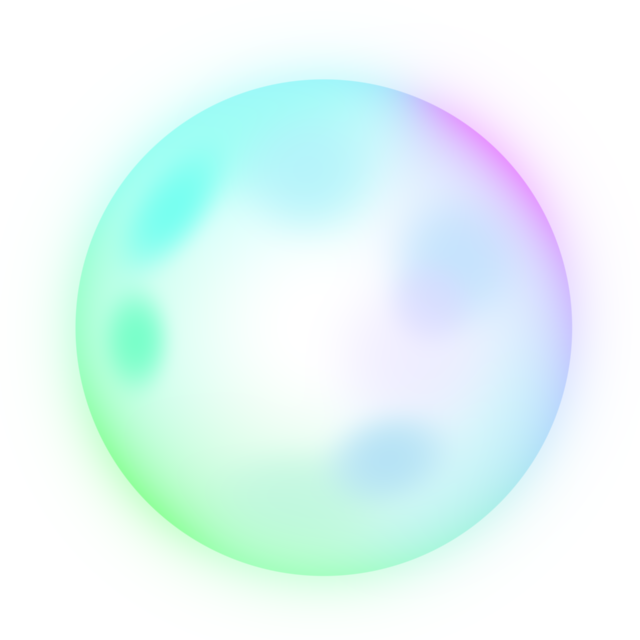
Give the GLSL for this background, as a WebGL 1 fragment shader.

```glsl
precision highp float;

uniform vec2 u_resolution;

const vec2 CENTER = vec2(0.506, 0.488);
const float RADIUS = 0.388;
const float RIM_FOCUS = 12.0;
const float BODY_FOCUS = 6.0;
const float RIM_DEPTH = 0.12;
const float GLOW_DEPTH = 0.11;
const float GLOW_STRENGTH = 0.42;
const vec3 WHITE = vec3(1.0);

const vec3 MAGENTA = vec3(0.92, 0.54, 1.0);
const vec3 LAVENDER = vec3(0.82, 0.74, 1.0);
const vec3 SKY = vec3(0.70, 0.87, 1.0);
const vec3 SEAFOAM = vec3(0.66, 0.97, 0.87);
const vec3 SPRING = vec3(0.64, 1.0, 0.74);
const vec3 GREEN = vec3(0.54, 1.0, 0.57);
const vec3 MINT = vec3(0.62, 1.0, 0.80);
const vec3 AQUA = vec3(0.60, 1.0, 0.95);
const vec3 CYAN = vec3(0.62, 0.97, 0.98);

const vec3 PALE_BLUE = vec3(0.86, 0.93, 1.0);
const vec3 PALE_AQUA = vec3(0.80, 0.96, 0.98);
const vec3 PALE_GREEN = vec3(0.78, 0.99, 0.86);
const vec3 PALE_MINT = vec3(0.78, 1.0, 0.93);
const vec3 PALE_CYAN = vec3(0.75, 1.0, 0.98);

// Colour weighted by its angular closeness; alpha carries the weight
vec4 lobe(float angle, float degrees, float focus, vec3 color) {
  float weight = exp(focus * (cos(angle - radians(degrees)) - 1.0));
  return vec4(color, 1.0) * weight;
}

vec3 rimColor(float angle) {
  vec4 sum = lobe(angle, 40.0, RIM_FOCUS, MAGENTA);
  sum += lobe(angle, 5.0, RIM_FOCUS, LAVENDER);
  sum += lobe(angle, -25.0, RIM_FOCUS, SKY);
  sum += lobe(angle, -55.0, RIM_FOCUS, SEAFOAM);
  sum += lobe(angle, -95.0, RIM_FOCUS, SPRING);
  sum += lobe(angle, -145.0, RIM_FOCUS, GREEN);
  sum += lobe(angle, 180.0, RIM_FOCUS, MINT);
  sum += lobe(angle, 135.0, RIM_FOCUS, AQUA);
  sum += lobe(angle, 95.0, RIM_FOCUS, CYAN);
  return sum.rgb / sum.a;
}

vec3 bodyColor(float angle) {
  vec4 sum = lobe(angle, 25.0, BODY_FOCUS, PALE_BLUE);
  sum += lobe(angle, -45.0, BODY_FOCUS, PALE_AQUA);
  sum += lobe(angle, -115.0, BODY_FOCUS, PALE_GREEN);
  sum += lobe(angle, 180.0, BODY_FOCUS, PALE_MINT);
  sum += lobe(angle, 115.0, BODY_FOCUS, PALE_CYAN);
  return sum.rgb / sum.a;
}

// Soft elliptical patch, tilted counterclockwise
vec3 patchOver(vec3 base, vec2 p, vec2 at, vec2 size, float degrees, vec4 tint) {
  float c = cos(radians(degrees));
  float s = sin(radians(degrees));
  vec2 d = p - at;
  vec2 q = vec2(c * d.x + s * d.y, c * d.y - s * d.x) / size;
  float r2 = dot(q, q);
  return mix(base, tint.rgb, tint.a * exp(-r2 * (0.5 + 0.5 * r2)));
}

vec3 innerPatches(vec3 color, vec2 p) {
  // Broad washes
  color = patchOver(color, p, vec2(-0.35, 0.83), vec2(0.42, 0.25), 25.0, vec4(AQUA, 0.75));
  color = patchOver(color, p, vec2(0.37, -0.12), vec2(0.30), 0.0, vec4(0.93, 0.91, 1.0, 0.7));
  color = patchOver(color, p, vec2(-0.10, -0.69), vec2(0.32, 0.18), 0.0, vec4(0.73, 0.96, 0.87, 0.65));
  // Spots
  color = patchOver(color, p, vec2(-0.07, 0.64), vec2(0.25, 0.24), 0.0, vec4(0.70, 0.95, 0.98, 0.85));
  color = patchOver(color, p, vec2(0.54, 0.27), vec2(0.24), 0.0, vec4(0.76, 0.89, 0.99, 0.9));
  color = patchOver(color, p, vec2(0.43, 0.10), vec2(0.15), 0.0, vec4(0.85, 0.84, 1.0, 0.55));
  color = patchOver(color, p, vec2(0.26, -0.53), vec2(0.22, 0.16), 15.0, vec4(0.70, 0.88, 0.96, 0.9));
  // Vivid accents
  color = patchOver(color, p, vec2(-0.62, 0.48), vec2(0.26, 0.13), 53.0, vec4(0.42, 1.0, 0.94, 0.9));
  color = patchOver(color, p, vec2(-0.76, -0.05), vec2(0.12, 0.18), 0.0, vec4(0.43, 1.0, 0.78, 0.9));
  return color;
}

void main() {
  float side = min(u_resolution.x, u_resolution.y);
  vec2 uv = (gl_FragCoord.xy - 0.5 * u_resolution) / side + 0.5;
  vec2 p = (uv - CENTER) / RADIUS;
  float r = length(p);
  float angle = atan(p.y, p.x + step(r, 0.00001));
  vec3 rim = rimColor(angle);

  // Sphere: white heart, tinted body, patches and bright rim
  vec3 sphere = mix(WHITE, bodyColor(angle), smoothstep(0.1, 1.0, r));
  sphere = innerPatches(sphere, p);
  float inset = max(1.0 - r, 0.0) / RIM_DEPTH;
  sphere = mix(sphere, rim, 0.95 * exp(-pow(inset, 1.2)));

  // Halo outside the edge
  float outset = max(r - 1.0, 0.0) / GLOW_DEPTH;
  vec3 halo = mix(WHITE, rim, GLOW_STRENGTH * exp(-pow(outset, 1.3)));

  float edge = 1.0 / (side * RADIUS);
  float outside = smoothstep(1.0 - edge, 1.0 + edge, r);
  gl_FragColor = vec4(mix(sphere, halo, outside), 1.0);
}
```
